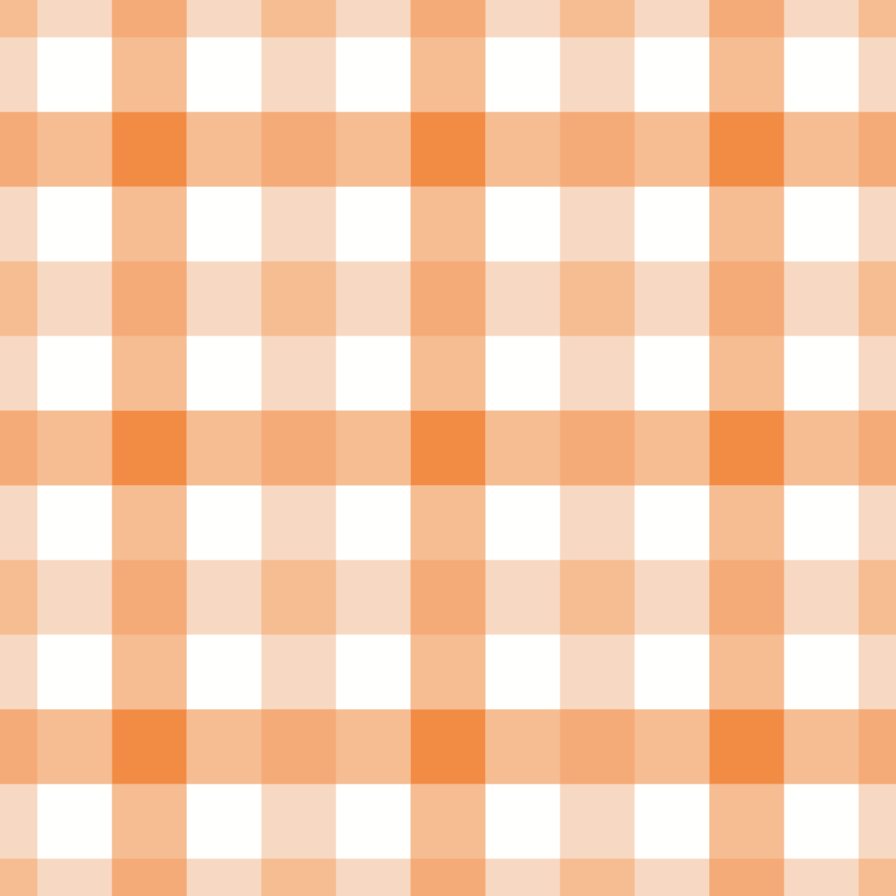
This pattern is drawn by a Shadertoy shader. Its source:

```glsl
#define REPEATS 3.0
#define BAND_WIDTH 0.25
#define EDGE_PIXELS 1.5
#define WHITE vec3(1.00, 1.00, 0.995)
#define CREAM vec3(0.97, 0.85, 0.765)
#define PEACH vec3(0.963, 0.74, 0.572)
#define APRICOT vec3(0.958, 0.67, 0.47)
#define ORANGE vec3(0.95, 0.55, 0.27)

// Coverage of a band around center, repeating once per unit
vec2 band(vec2 p, float center, vec2 edge) {
    vec2 dist = abs(fract(p - center + 0.5) - 0.5);
    return clamp((0.5 * BAND_WIDTH - dist) / edge + 0.5, 0.0, 1.0);
}

// Dye depth from 0 (bare cloth) to 4 (two strong bands crossing)
vec3 dyeColor(float depth) {
    vec3 color = mix(WHITE, CREAM, clamp(depth, 0.0, 1.0));
    color = mix(color, PEACH, clamp(depth - 1.0, 0.0, 1.0));
    color = mix(color, APRICOT, clamp(depth - 2.0, 0.0, 1.0));
    return mix(color, ORANGE, clamp(depth - 3.0, 0.0, 1.0));
}

void mainImage(out vec4 fragColor, in vec2 fragCoord) {
    vec2 p = REPEATS * fragCoord / iResolution.xy;
    vec2 edge = REPEATS * EDGE_PIXELS / iResolution.xy;

    // Pale bands straddle the repeat border, strong bands fill its middle
    vec2 dye = band(p, 0.0, edge) + 2.0 * band(p, 0.5, edge);

    // Columns and rows add up where they cross
    fragColor = vec4(dyeColor(dye.x + dye.y), 1.0);
}
```
